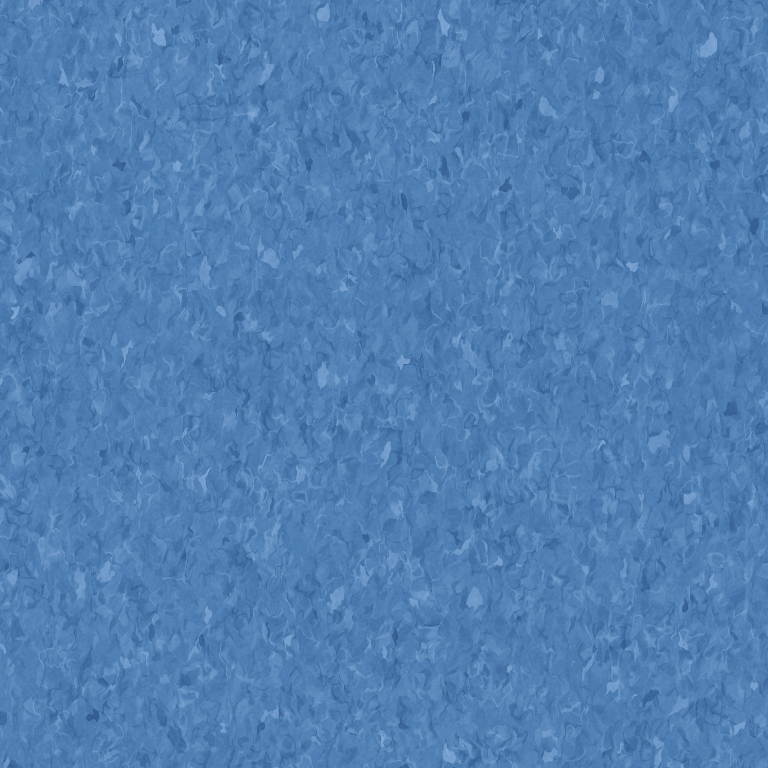
A WebGL 2 fragment shader for this texture:

```glsl
#version 300 es
precision highp float;
// Blue vinyl flooring: overlapping, mostly upright chips with wisps and sparse bright and dark flakes.

uniform vec2 u_resolution;
out vec4 fragColor;

const vec3 DARK  = vec3(0.225, 0.395, 0.605);
const vec3 BASE  = vec3(0.306, 0.496, 0.703);
const vec3 LIGHT = vec3(0.420, 0.590, 0.780);

const int   CHIP_LAYERS   = 5;
const float CHIP_LARGE    = 0.038;  // cell size of the lowest layer
const float CHIP_SHRINK   = 0.80;   // size ratio from layer to layer
const float CHIP_SPREAD   = 0.76;   // tone variation between chips
const float LEAN          = -0.12;  // mean tilt from the vertical
const float ANGLE_SPREAD  = 1.0;
const float EDGE          = 0.0008;
const float WARP_COARSE   = 0.0100;
const float WARP_FINE     = 0.0050;
const float WARP_RAGGED   = 0.0065; // extra tearing of the accents
const float STREAK        = 0.55;
const float WISP_STRENGTH = 0.75;
const float GRAIN         = 0.34;

// Three random values from an integer lattice point
vec3 hash3(vec2 cell, int seed) {
    uvec3 v = uvec3(ivec3(ivec2(cell) + 4096, seed));
    v = v * 1664525u + 1013904223u;
    v.x += v.y * v.z; v.y += v.z * v.x; v.z += v.x * v.y;
    v ^= v >> 16u;
    v.x += v.y * v.z; v.y += v.z * v.x; v.z += v.x * v.y;
    return vec3(v >> 8u) / 16777216.0;
}

// Smooth value noise, two channels, range 0..1
vec2 noise2(vec2 p, int seed) {
    vec2 i = floor(p), f = fract(p);
    f = f * f * (3.0 - 2.0 * f);
    vec2 low  = mix(hash3(i, seed).xy, hash3(i + vec2(1, 0), seed).xy, f.x);
    vec2 high = mix(hash3(i + vec2(0, 1), seed).xy, hash3(i + vec2(1, 1), seed).xy, f.x);
    return mix(low, high, f.y);
}

// Paints one layer of scattered chips over the tone
float paintChips(float tone, vec2 p, float size, float density,
                 float center, float spread, int seed) {
    vec2 home = floor(p / size);
    float edge = max(EDGE, 0.5 / u_resolution.y);
    for (int j = -1; j <= 1; j++)
    for (int i = -1; i <= 1; i++) {
        vec2 cell = home + vec2(i, j);
        vec3 place = hash3(cell, seed);
        if (place.z > density) continue;
        vec3 form = hash3(cell, seed + 1);
        vec3 look = hash3(cell, seed + 2);

        float angle = LEAN + (form.x + look.x - 1.0) * ANGLE_SPREAD;
        float c = cos(angle), s = sin(angle);
        vec2 q = mat2(c, -s, s, c) * (p - (cell + place.xy) * size);
        vec2 radius = size * vec2(mix(0.12, 0.36, form.y), mix(0.40, 0.85, form.z));

        // Outline between an ellipse and a pointed sliver
        vec2 e = abs(q) / radius;
        float dist = (mix(length(e), e.x + e.y, look.y) - 1.0) * radius.x;
        float cover = 1.0 - smoothstep(-edge, edge, dist);

        // Lengthwise streaks inside the chip
        float streak = noise2(q * vec2(340.0, 80.0) + look.xz * 40.0, seed + 3).x - 0.5;
        float shade = center + spread * (look.z + fract(look.x * 7.0 + form.y) - 1.0)
                    + STREAK * streak;
        tone = mix(tone, shade, cover * mix(0.65, 1.0, fract(form.z * 9.0)));
    }
    return tone;
}

// Thin curling lines along noise contours, broken into short pieces
float wisps(vec2 p, int seed) {
    vec2 n = noise2(p * vec2(105.0, 62.0), seed);
    float line = 1.0 - smoothstep(0.02, 0.11, abs(n.x - 0.5));
    return line * smoothstep(0.48, 0.75, noise2(p * vec2(55.0, 40.0), seed + 1).y);
}

void main() {
    vec2 uv = gl_FragCoord.xy / u_resolution.y;

    // Ragged, swirled outlines
    vec2 p = uv + WARP_COARSE * (noise2(uv * vec2(65.0, 48.0), 1) - 0.5);
    p += WARP_FINE * (noise2(p * vec2(210.0, 150.0), 2) - 0.5);
    vec2 torn = p + WARP_RAGGED * (noise2(uv * vec2(190.0, 130.0), 4) - 0.5);

    // Body of overlapping chips
    float tone = 0.3 * (noise2(p * 40.0, 3).x - 0.5);
    float size = CHIP_LARGE;
    for (int k = 0; k < CHIP_LAYERS; k++) {
        tone = paintChips(tone, p, size, 0.80, 0.0, CHIP_SPREAD, 10 + 10 * k);
        size *= CHIP_SHRINK;
    }

    // Light and dark wisps
    tone += WISP_STRENGTH * (wisps(p, 80) - 0.8 * wisps(p, 84));

    // Sparse accents
    tone = paintChips(tone, torn, 0.016, 0.030, -1.05, 0.40, 90);
    tone = paintChips(tone, torn, 0.015, 0.050, 1.15, 0.50, 100);
    tone = paintChips(tone, torn, 0.025, 0.040, 1.30, 0.60, 110);

    // Fine surface grain and broad drift
    tone += GRAIN * (noise2(uv * 420.0, 120).x - 0.5);
    tone += 0.12 * (noise2(uv * 5.0, 124).x - 0.5);

    vec3 color = tone > 0.0 ? mix(BASE, LIGHT, min(tone, 2.2))
                            : mix(BASE, DARK, min(-tone, 1.5));
    fragColor = vec4(color, 1.0);
}
```
